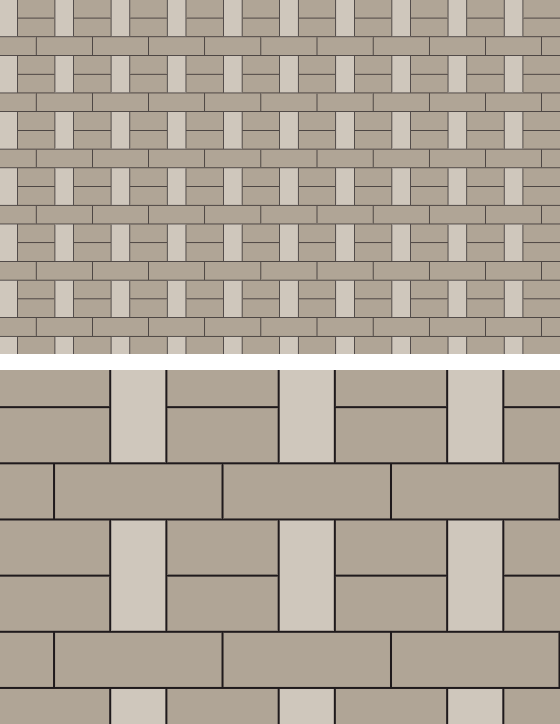
Top: the whole. Bottom: its middle third, enlarged.
This pattern is drawn by a Shadertoy shader. Its source:

```glsl
// Brick paving: courses of long stretchers alternate with taller courses
// where pairs of stacked bricks stand between pale upright bricks.
// One 3 x 3 cell (in brick thicknesses) is repeated and inked with thin joints.

const float BRICK = 0.05288;               // brick thickness, canvas heights
const vec2  ORIGIN = vec2(0.0494, 0.0500); // lower left corner of a cell
const float JOINT = 0.0361;                // joint width, brick thicknesses
const float CELL = 3.0;                    // repeat length, brick thicknesses

const vec3 BRICK_COLOR = vec3(0.690, 0.647, 0.588);
const vec3 PALE_COLOR  = vec3(0.812, 0.780, 0.737);
const vec3 JOINT_COLOR = vec3(0.120, 0.100, 0.110);

// Signed distance from p to the nearest repeat of a line at position c
float repeatOffset(float p, float c) {
    return mod(p - c + 0.5 * CELL, CELL) - 0.5 * CELL;
}

// Share of a pixel covered by a repeated band of given centre and width
float band(float p, float c, float width, float pixel) {
    float d = repeatOffset(p, c);
    float low  = max(d - 0.5 * pixel, -0.5 * width);
    float high = min(d + 0.5 * pixel,  0.5 * width);
    return max(high - low, 0.0) / pixel;
}

void mainImage(out vec4 fragColor, in vec2 fragCoord) {
    vec2 p = (fragCoord / iResolution.y - ORIGIN) / BRICK;
    float pixel = 1.0 / (iResolution.y * BRICK);

    // Areas: stretcher course, tall course, pale uprights, stacked pairs
    float stretcher = band(p.y, 0.5, 1.0, pixel);
    float tall = 1.0 - stretcher;
    float upright = band(p.x, 2.5, 1.0, pixel);
    float stack = 1.0 - upright;

    // Bed joints bound the courses and split each stacked pair
    float beds = max(band(p.y, 0.0, JOINT, pixel), band(p.y, 1.0, JOINT, pixel));
    beds = max(beds, band(p.y, 2.0, JOINT, pixel) * stack);

    // Head joints flank the uprights and divide the stretchers
    float sides = max(band(p.x, 0.0, JOINT, pixel), band(p.x, 2.0, JOINT, pixel));
    float heads = max(sides * tall, band(p.x, 1.0, JOINT, pixel) * stretcher);

    vec3 color = mix(BRICK_COLOR, PALE_COLOR, upright * tall);
    color = mix(color, JOINT_COLOR, max(beds, heads));
    fragColor = vec4(color, 1.0);
}
```
